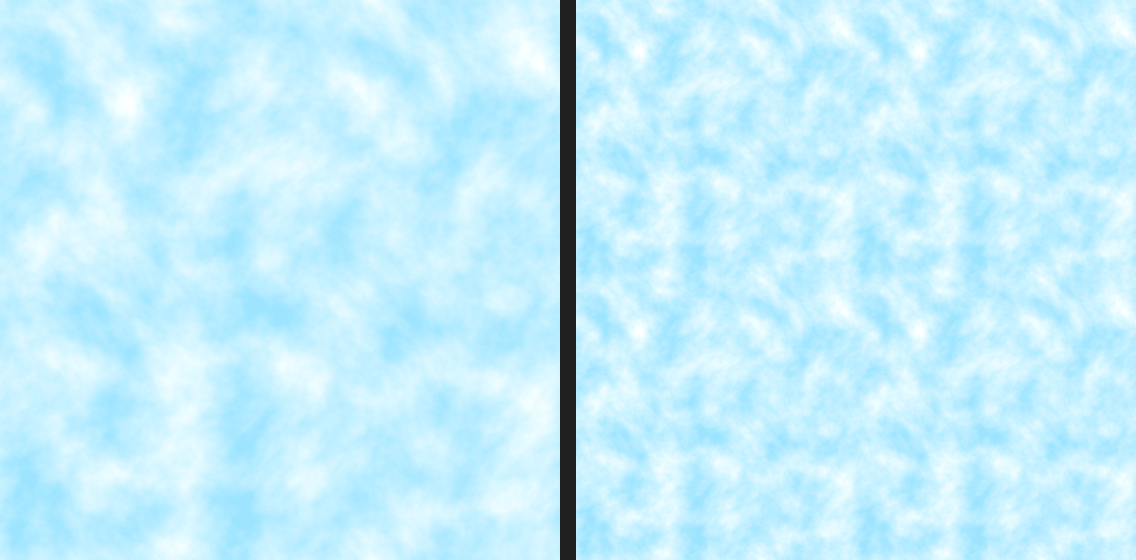
Left, the tile; right, the same tile 2 across and 2 down.
This texture is drawn by a Shadertoy shader. Its source:

```glsl
#define BASE_CELLS 8
#define OCTAVES 6
#define GAIN 0.55
#define CONTRAST 0.735
#define COVERAGE 0.455
#define BEND 0.02
#define TAU 6.28319
#define SKY_BLUE vec3(0.62, 0.896, 1.0)
#define CLOUD_WHITE vec3(0.96, 1.0, 1.0)

// Integer hash of a lattice cell, giving a value in [0, 1)
float hashCell(ivec2 cell, int seed) {
    uint h = uint(cell.x) * 1597u + uint(cell.y) * 51749u + uint(seed) * 7919u;
    h = (h ^ (h >> 15)) * 739391u;
    h = (h ^ (h >> 13)) * 668265u;
    h ^= h >> 16;
    return float(h & 65535u) / 65536.0;
}

// Slope contribution of one lattice corner, wrapped at the period
float cornerSlope(ivec2 cell, vec2 offset, int period, int seed) {
    ivec2 wrapped = (cell + 4 * period) % period;
    float angle = TAU * hashCell(wrapped, seed);
    return dot(vec2(cos(angle), sin(angle)), offset);
}

// Periodic gradient noise with quintic blending
float gradientNoise(vec2 p, int period, int seed) {
    ivec2 cell = ivec2(floor(p));
    vec2 f = fract(p);
    vec2 blend = f * f * f * (f * (f * 6.0 - 15.0) + 10.0);
    float a = cornerSlope(cell, f, period, seed);
    float b = cornerSlope(cell + ivec2(1, 0), f - vec2(1, 0), period, seed);
    float c = cornerSlope(cell + ivec2(0, 1), f - vec2(0, 1), period, seed);
    float d = cornerSlope(cell + ivec2(1, 1), f - vec2(1, 1), period, seed);
    return mix(mix(a, b, blend.x), mix(c, d, blend.x), blend.y);
}

// Layered noise; odd octaves lie on a diagonal lattice that still wraps
float cloudNoise(vec2 uv) {
    vec2 diagonal = vec2(uv.x + uv.y, uv.y - uv.x);
    float total = 0.0;
    float amplitude = 1.0;
    int period = BASE_CELLS;
    for (int i = 0; i < OCTAVES; i++) {
        bool turned = i % 2 == 1;
        int cells = turned ? period * 5 / 7 : period;
        vec2 p = (turned ? diagonal : uv) * float(cells);
        vec2 shift = vec2(0.37, 0.71) * float(i);
        total += amplitude * gradientNoise(p + shift, cells, i + 11);
        amplitude *= GAIN;
        period *= 2;
    }
    return total;
}

void mainImage(out vec4 fragColor, in vec2 fragCoord) {
    vec2 uv = fragCoord / iResolution.xy;
    // Whole sine waves bend the lattice so no direction dominates
    vec2 bent = uv + BEND * sin(TAU * (2.0 * uv.yx + vec2(0.1, 0.6)));
    float cloud = clamp(COVERAGE + CONTRAST * cloudNoise(bent), 0.0, 1.1);
    fragColor = vec4(mix(SKY_BLUE, CLOUD_WHITE, cloud), 1.0);
}
```
